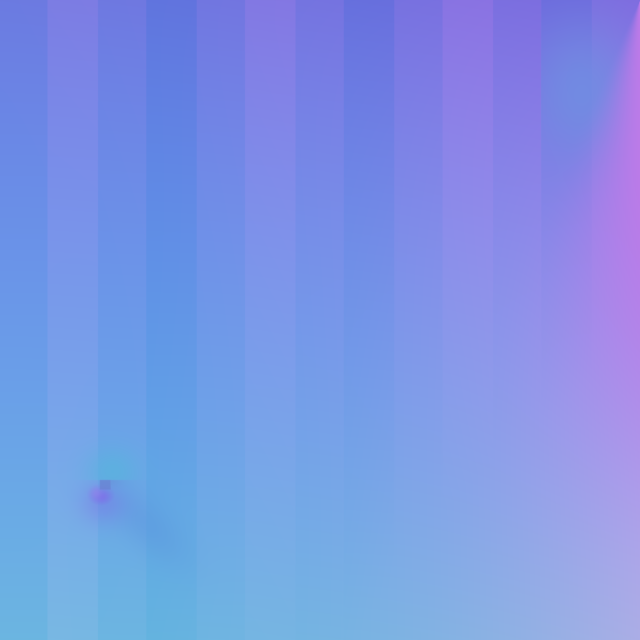
Reproduce this texture map procedurally as a three.js fragment shader.

```glsl
varying vec2 vUv;

// Backdrop: bottom, bend and top colours at the left and right sides
const vec3 LEFT_LOW = vec3(0.42, 0.71, 0.88);
const vec3 LEFT_BEND = vec3(0.41, 0.605, 0.94);
const vec3 LEFT_TOP = vec3(0.42, 0.48, 0.88);
const vec3 RIGHT_LOW = vec3(0.67, 0.68, 0.90);
const vec3 RIGHT_BEND = vec3(0.695, 0.57, 0.953);
const vec3 RIGHT_TOP = vec3(0.50, 0.42, 0.875);

// Stripes
const float STRIPE_PAIRS = 6.48;
const float STRIPE_SPLIT = 0.481;
const float STRIPE_SOFT = 0.008;
const float STRIPE_FADE = 1.8;
const vec3 STRIPE_TINT = vec3(0.06, 0.012, 0.010);

// Corner light
const vec3 PINK = vec3(0.745, 0.48, 0.91);
const vec3 HAZE = vec3(0.44, 0.555, 0.885);
const vec2 HAZE_CENTER = vec2(0.91, 0.855);
const vec2 HAZE_SIZE = vec2(0.085, 0.11);
const float HAZE_EDGE = 0.8455;

// Small swirl
const vec2 SWIRL = vec2(0.156, 0.25);
const float SWIRL_SOFT = 0.0015;
const vec3 TEAL = vec3(0.35, 0.70, 0.87);
const vec3 PURPLE = vec3(0.49, 0.43, 0.91);
const vec3 LAVENDER = vec3(0.56, 0.53, 0.92);
const vec3 SHADE = vec3(0.36, 0.59, 0.87);
const vec3 SLATE = vec3(0.41, 0.51, 0.82);

vec3 bend(vec3 a, vec3 b, vec3 c, float t) {
  return mix(mix(a, b, t), mix(b, c, t), t);
}

float glow(vec2 p, vec2 size) {
  vec2 q = p / size;
  return exp(-dot(q, q));
}

float softStep(float edge, float x) {
  return smoothstep(edge - SWIRL_SOFT, edge + SWIRL_SOFT, x);
}

vec3 backdrop(vec2 uv) {
  vec3 left = bend(LEFT_LOW, LEFT_BEND, LEFT_TOP, uv.y);
  vec3 right = bend(RIGHT_LOW, RIGHT_BEND, RIGHT_TOP, uv.y);
  return mix(left, right, pow(uv.x, mix(2.6, 1.1, uv.y * uv.y)));
}

// Every second stripe is tinted, by turns lighter and darker
float stripe(float x) {
  float p = x * STRIPE_PAIRS;
  float f = fract(p);
  float turn = 1.0 - 2.0 * mod(floor(p), 2.0);
  float rise = smoothstep(STRIPE_SPLIT - STRIPE_SOFT, STRIPE_SPLIT + STRIPE_SOFT, f);
  float fall = smoothstep(1.0 - 2.0 * STRIPE_SOFT, 1.0, f);
  return turn * rise * (1.0 - fall);
}

// Blue haze beside a pink fan that opens down from the corner
vec3 cornerLight(vec3 color, vec2 uv) {
  float haze = glow(uv - HAZE_CENTER, HAZE_SIZE);
  haze *= smoothstep(HAZE_EDGE - 0.001, HAZE_EDGE + 0.001, uv.x);
  color = mix(color, HAZE, 0.85 * haze);

  float side = 1.0 - uv.x;
  float slope = side / max(1.0 - uv.y, 0.001);
  float fan = 1.0 - smoothstep(0.0, 0.5, slope);
  fan *= exp(-7.0 * side) * smoothstep(0.08, 0.8, uv.y);
  return mix(color, PINK, 0.95 * fan);
}

// Teal above a hard line, purple below it, with a trailing shadow
vec3 swirl(vec3 color, vec2 uv) {
  vec2 p = uv - SWIRL;
  float above = softStep(0.0, p.y);
  float below = 1.0 - above;

  vec2 tail = p - vec2(0.075, -0.070);
  tail = vec2(tail.x - tail.y, tail.x + tail.y) * 0.7071;
  color = mix(color, SHADE, 0.5 * glow(tail, vec2(0.075, 0.035)));

  float teal = glow(p - vec2(0.020, 0.014), vec2(0.040, 0.036));
  color = mix(color, TEAL, 0.75 * teal * mix(0.35, 1.0, above));

  float halo = glow(p - vec2(0.006, -0.036), vec2(0.036, 0.032));
  float core = glow(p - vec2(0.003, -0.026), vec2(0.020, 0.016));
  color = mix(color, PURPLE, below * max(0.4 * halo, 0.85 * core));
  color = mix(color, LAVENDER, 0.6 * below * glow(p - vec2(-0.006, -0.020), vec2(0.009)));

  float chip = softStep(0.0, p.x) * (1.0 - softStep(0.017, p.x));
  chip *= below * softStep(-0.015, p.y);
  float ledge = softStep(0.0, p.x) * below * glow(p, vec2(0.030, 0.012));
  return mix(color, SLATE, max(0.75 * chip, 0.45 * ledge));
}

void main() {
  vec3 color = backdrop(vUv);
  float strength = clamp(1.0 - STRIPE_FADE * vUv.x * (1.0 - vUv.y), 0.0, 1.0);
  color += STRIPE_TINT * stripe(vUv.x) * strength;
  color = cornerLight(color, vUv);
  color = swirl(color, vUv);
  gl_FragColor = vec4(color, 1.0);
}
```
